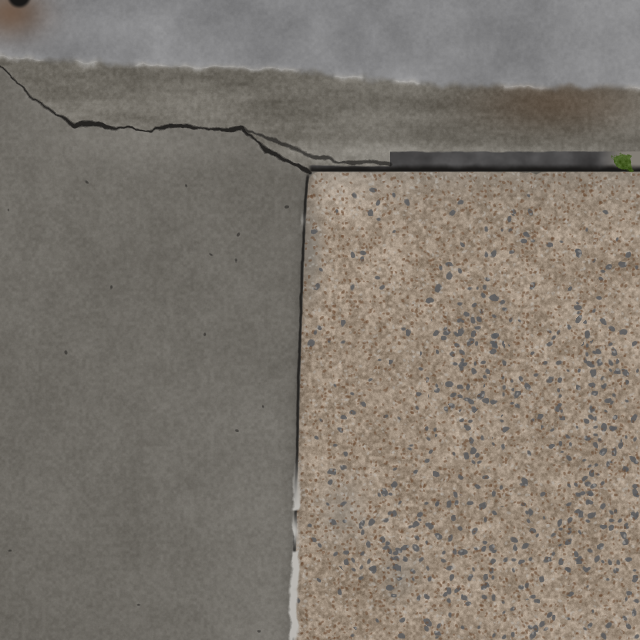
Write a Shadertoy shader that draws this texture.

```glsl
// Weathered concrete: a cracked kerb above a smooth grey slab and a sandy slab.
const vec3 KERB_TOP = vec3(.525, .525, .53);
const vec3 KERB_FACE = vec3(.41, .395, .365);
const vec3 GREY_SLAB = vec3(.42, .407, .382);
const vec3 SAND = vec3(.605, .545, .48);
const vec3 DULL = vec3(.51, .49, .46);
const vec3 STONE = vec3(.34, .345, .355);
const vec3 CHIP = vec3(.72, .71, .69);
const vec3 GAP = vec3(.27, .265, .265);
const vec3 SHADOW = vec3(.1, .095, .09);
const vec3 RUST = vec3(.4, .28, .19);
const vec3 LEAF = vec3(.24, .34, .1);
const float SLAB_TOP = .268;
const float CORNER = .018;
// Left to right; y is the depth below the top edge
const vec2 CRACK[8] = vec2[8](vec2(0, .104), vec2(.052, .154), vec2(.115, .194), vec2(.234, .204),
  vec2(.267, .198), vec2(.378, .203), vec2(.417, .236), vec2(.484, .267));

vec2 hash2(vec2 p) {
  vec3 q = fract(p.xyx * vec3(.1031, .103, .0973));
  q += dot(q, q.yzx + 33.33);
  return fract((q.xx + q.yz) * q.zy);
}

float noise(vec2 p) {
  vec2 i = floor(p), f = fract(p);
  f = f * f * (3. - 2. * f);
  return mix(mix(hash2(i).x, hash2(i + vec2(1, 0)).x, f.x),
    mix(hash2(i + vec2(0, 1)).x, hash2(i + 1.).x, f.x), f.y);
}

// Fractal noise centred on zero
float fbm(vec2 p) {
  float sum = -.48, amp = .5;
  for (int i = 0; i < 5; i++, amp *= .5) {
    sum += amp * noise(p);
    p = mat2(1.6, 1.2, -1.2, 1.6) * p + 7.3;
  }
  return sum;
}

float blob(vec2 p, float x, float y, float w, float h) {
  vec2 q = (p - vec2(x, y)) / vec2(w, h);
  return exp(-dot(q, q));
}

float segment(vec2 p, vec2 a, vec2 b) {
  vec2 d = b - a;
  return length(p - a - d * clamp(dot(p - a, d) / dot(d, d), 0., 1.));
}

float cover(float d) {
  return clamp(.5 - d * iResolution.y * .6, 0., 1.);
}

// Scattered elongated stones, one candidate per cell
float stones(vec2 p, float cells, float chance, float radius) {
  vec2 g = p * cells + cells, id = floor(g);
  vec2 r = hash2(id + cells), s = hash2(id + cells * 3.);
  vec2 q = (fract(g) - .3 - .4 * r) / cells;
  float a = s.x * 3.14;
  q *= mat2(cos(a), sin(a), -sin(a), cos(a));
  float size = radius * (.55 + .65 * s.y) * (.75 + .5 * noise(p * 260.));
  return cover(length(q * vec2(1, 1.5)) - size) * step(hash2(id + cells * 7.).y, chance);
}

void mainImage(out vec4 fragColor, in vec2 fragCoord) {
  vec2 p = fragCoord / iResolution.xy;
  p.y = 1. - p.y;
  float broad = fbm(p * 5.), mottled = fbm(p * 24. + 9.), grain = fbm(p * 190.);
  vec2 wobble = vec2(fbm(p * 45.), fbm(p * 45. + 30.));

  // Smooth grey slab
  vec3 col = GREY_SLAB + .06 * broad + .045 * mottled + .09 * grain;
  col += .05 * blob(p, .23, .225, .16, .035) + .025 * blob(p, .43, .9, .15, .4);
  col = mix(col, SHADOW, .5 * stones(p, 26., .05, .003));

  // Sandy slab with clusters of aggregate
  float drop = max(p.y - SLAB_TOP, 0.);
  float edgeX = .484 - .03 * pow(drop, .6);
  vec2 c = vec2(edgeX, SLAB_TOP) + CORNER - p + .004 * wobble;
  float slab = length(max(c, 0.)) + min(max(c.x, c.y), 0.) - CORNER;
  vec3 sand = SAND + .08 * broad + .13 * mottled + .34 * grain;
  float dull = .6 * exp(-drop / .035) + .8 * blob(p, .485, .39, .018, .07)
    + .5 * blob(p, .535, .8, .035, .05) + .5 * blob(p, .625, .9, .03, .035);
  sand = mix(sand, DULL, min(dull, .9)) + .07 * blob(p, .525, .3, .035, .04);
  float cluster = blob(p, .73, .57, .06, .13) + blob(p, .94, .64, .08, .18)
    + .7 * blob(p, .62, .82, .09, .07) + .6 * blob(p, .8, .88, .18, .13);
  for (float k = 1.; k < 4.; k++) {
    sand = mix(sand, STONE, .85 * stones(p, 50. + 9. * k, .02 + .27 * cluster, .007 - .0008 * k));
    sand = mix(sand, RUST, .55 * stones(p, 105. + 17. * k, .12, .0026));
    sand = mix(sand, CHIP, .45 * stones(p, 95. + 13. * k, .1, .0026));
  }
  col = mix(col, sand, cover(slab));

  // Seam with flaking mortar
  float side = p.x - edgeX, seam = abs(side + .002 + .004 * wobble.x);
  float dark = .65 * smoothstep(.0035, .0005, seam) + .22 * exp(-seam / .007);
  col = mix(col, SHADOW, dark * smoothstep(0., .01, drop));
  float flake = smoothstep(.7, .8, p.y) * smoothstep(.44, .58, noise(p * vec2(50, 38)));
  flake += blob(p, .46, .83, .008, .02) + .8 * blob(p, .468, .344, .007, .01);
  col = mix(col, CHIP, min(flake, 1.) * smoothstep(.008, .003, abs(side + .012 * wobble.y)));

  // Kerb face above the crack
  vec2 rough = p + vec2(.006, .014) * wobble, bend = vec2(.52, .252);
  float crackY = CRACK[0].y, crack = 1.;
  for (int i = 0; i < 7; i++) {
    vec2 a = CRACK[i], b = CRACK[i + 1];
    crackY = mix(crackY, b.y, clamp((rough.x - a.x) / (b.x - a.x), 0., 1.));
    crack = min(crack, segment(rough, a, b));
  }
  float branch = min(segment(rough, CRACK[5], bend), segment(rough, bend, vec2(.609, .257)));
  vec3 face = KERB_FACE + .12 * broad + .14 * fbm(p * vec2(9, 55)) + .13 * grain;
  face += .1 * blob(p, .62, .236, .28, .016) + .05 * blob(p, .24, .16, .15, .03);
  face = mix(face, RUST, .3 * blob(p, .87, .16, .12, .04));
  col = mix(col, face, cover(rough.y - crackY));

  // Open gap over the sandy slab
  float gapTop = mix(.259, .237, step(.609, p.x)) + .004 * wobble.y;
  float gap = cover(gapTop - p.y) * cover(p.y - SLAB_TOP) * smoothstep(.48, .488, p.x);
  vec3 hollow = mix(GAP + .25 * mottled, DULL, smoothstep(.93, .98, p.x));
  col = mix(col, mix(hollow, SHADOW, smoothstep(.255, .266, p.y + .006 * wobble.x)), gap);

  // Pale kerb top with a worn lip
  float lip = p.y - .09 - .014 * smoothstep(0., .25, p.x)
    - .032 * smoothstep(.32, .78, p.x) - .014 * wobble.y;
  vec3 top = KERB_TOP + .14 * broad + .1 * mottled + .06 * grain;
  col = mix(col, top, smoothstep(.008, -.008, lip));
  col += .16 * exp(-abs(lip) / .004) * smoothstep(.42, .62, noise(p * vec2(22, 8)));

  // Fractures with chipped edges
  float width = .0012 + .0035 * noise(p * 38.) * smoothstep(.06, .15, p.x);
  col = mix(col, CHIP, .2 * exp(-min(crack, branch) / .007) * noise(p * 60.));
  col = mix(col, SHADOW, max(.88 * cover(crack - width), .65 * cover(branch - width)));

  // Rusted hole and a small weed
  col = mix(col, RUST, .65 * blob(p, .015, .02, .05, .035));
  col = mix(col, SHADOW, smoothstep(.021, .013, length(p - vec2(.03, -.006))));
  float leaf = length(p - vec2(.971, .257)) - .011 + .04 * wobble.x;
  col = mix(col, LEAF + .3 * grain, .85 * cover(leaf));
  fragColor = vec4(clamp(col, 0., 1.), 1);
}
```
